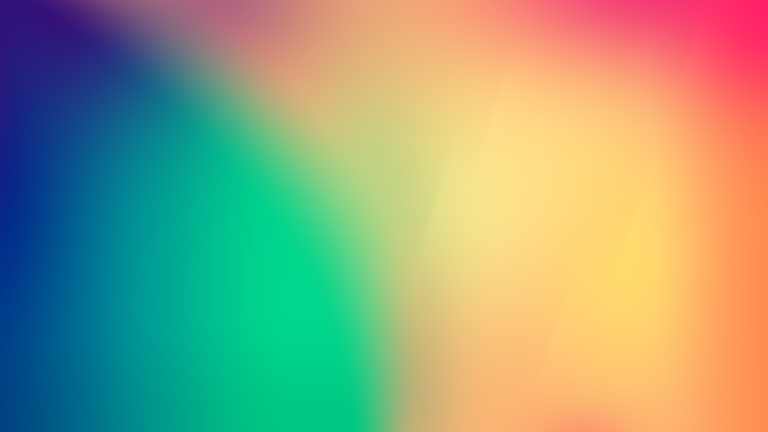
A Shadertoy shader for this background:

```glsl
// Soft blurred colour wash: a cool blue-to-green field meets a warm sunset
// field along a curved, feathered boundary. Each field is a base gradient
// tinted by Gaussian glows; faint slanted creases add a silky texture.

// Cool field
const vec3 BLUE    = vec3(0.00, 0.23, 0.53);
const vec3 TEAL    = vec3(0.00, 0.54, 0.60);
const vec3 GREEN   = vec3(0.00, 0.84, 0.55);
const vec3 COBALT  = vec3(0.00, 0.13, 0.55);
const vec3 PURPLE  = vec3(0.21, 0.05, 0.47);

// Warm field
const vec3 PEACH   = vec3(0.99, 0.70, 0.45);
const vec3 SAND    = vec3(1.00, 0.85, 0.51);
const vec3 CREAM   = vec3(1.00, 0.90, 0.55);
const vec3 GOLD    = vec3(1.00, 0.85, 0.42);
const vec3 ORANGE  = vec3(1.00, 0.54, 0.30);
const vec3 LIME    = vec3(0.70, 0.84, 0.52);
const vec3 OLIVE   = vec3(0.72, 0.68, 0.47);
const vec3 CORAL   = vec3(0.98, 0.55, 0.42);
const vec3 MAUVE   = vec3(0.68, 0.38, 0.50);
const vec3 ROSE    = vec3(0.95, 0.20, 0.47);
const vec3 CRIMSON = vec3(1.00, 0.12, 0.40);

// Boundary between the fields
const float EDGE_BASE    = 0.50;
const float EDGE_BEND    = 0.35;
const float EDGE_POWER   = 2.3;
const float FEATHER_LOW  = 0.045;
const float FEATHER_HIGH = 0.13;

// Creases: centre x, centre y, half length, strength
const int   CREASE_COUNT = 5;
const float CREASE_SLANT = 0.17;
const float CREASE_SOFT  = 0.006;
const float CREASE_FADE  = 0.045;
const vec4 CREASES[CREASE_COUNT] = vec4[](
    vec4(0.565, 0.52, 0.22, 0.030),
    vec4(0.650, 0.78, 0.22, 0.020),
    vec4(0.822, 0.48, 0.20, 0.025),
    vec4(0.722, 0.23, 0.20, 0.025),
    vec4(0.905, 0.92, 0.16, 0.030));

// Tints a colour with an elliptical Gaussian spot
vec3 glow(vec3 base, vec3 tint, vec2 uv, vec2 centre, vec2 radius, float amount)
{
    vec2 d = (uv - centre) / radius;
    return mix(base, tint, amount * exp(-dot(d, d)));
}

vec3 coolField(vec2 uv)
{
    vec3 col = mix(BLUE, TEAL, smoothstep(-0.06, 0.20, uv.x));
    col = mix(col, GREEN, smoothstep(0.10, 0.38, uv.x));
    col *= 1.0 - 0.07 * smoothstep(0.3, 0.0, uv.y);
    col = glow(col, COBALT, uv, vec2(-0.02, 0.58), vec2(0.09, 0.30), 0.85);
    col = glow(col, PURPLE, uv, vec2(0.08, 1.02), vec2(0.20, 0.30), 1.0);
    return glow(col, PURPLE, uv, vec2(-0.01, 0.82), vec2(0.025, 0.25), 0.6);
}

vec3 warmField(vec2 uv)
{
    // Yellow centre and orange rim
    vec3 col = PEACH;
    col = glow(col, SAND, uv, vec2(0.72, 0.62), vec2(0.17, 0.26), 0.95);
    col = glow(col, GOLD, uv, vec2(0.82, 0.36), vec2(0.11, 0.28), 0.95);
    col = glow(col, CREAM, uv, vec2(0.61, 0.53), vec2(0.12, 0.28), 0.95);
    col = mix(col, ORANGE, smoothstep(0.84, 1.03, uv.x));

    // Muted tones beside the boundary
    col = glow(col, LIME, uv, vec2(0.47, 0.49), vec2(0.11, 0.34), 0.95);
    col = glow(col, OLIVE, uv, vec2(0.53, 0.06), vec2(0.06, 0.25), 0.85);
    col = glow(col, CORAL, uv, vec2(0.76, -0.03), vec2(0.07, 0.08), 0.8);

    // Pink and red along the top
    col = glow(col, MAUVE, uv, vec2(0.27, 1.02), vec2(0.16, 0.22), 1.0);
    col = glow(col, ROSE, uv, vec2(0.86, 1.06), vec2(0.22, 0.19), 1.0);
    return glow(col, CRIMSON, uv, vec2(1.02, 1.00), vec2(0.13, 0.25), 1.0);
}

// Sum of slanted ridges, each sharp on the left and fading to the right
float creaseLight(vec2 uv)
{
    float light = 0.0;
    for (int i = 0; i < CREASE_COUNT; i++)
    {
        vec4 c = CREASES[i];
        vec2 d = uv - c.xy;
        float across = d.x - CREASE_SLANT * d.y;
        float ridge = smoothstep(-CREASE_SOFT, CREASE_SOFT, across)
                    * exp(-max(across, 0.0) / CREASE_FADE);
        light += c.w * ridge * smoothstep(c.z, 0.0, abs(d.y));
    }
    return light;
}

void mainImage(out vec4 fragColor, in vec2 fragCoord)
{
    vec2 uv = fragCoord / iResolution.xy;

    float edge = EDGE_BASE - EDGE_BEND * pow(uv.y, EDGE_POWER);
    float feather = mix(FEATHER_LOW, FEATHER_HIGH, uv.y);
    float warmth = smoothstep(-feather, feather, uv.x - edge);

    vec3 col = mix(coolField(uv), warmField(uv), warmth);
    col *= 1.0 + creaseLight(uv);
    fragColor = vec4(clamp(col, 0.0, 1.0), 1.0);
}
```
